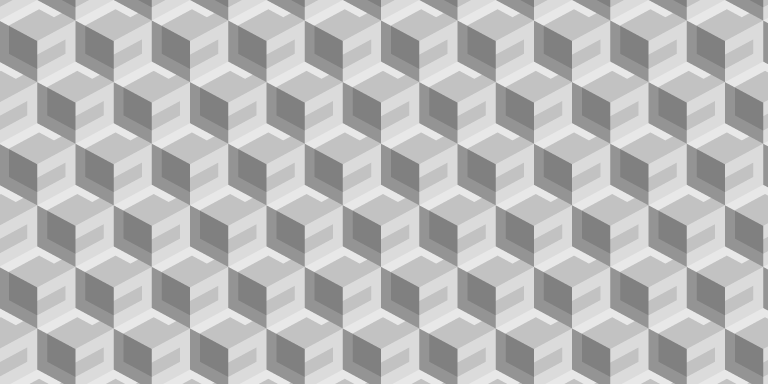
A Shadertoy shader for this pattern:

```glsl
// Grey cubes stacked in a hexagonal tiling, each face with an inset block.
// The nearest hexagon is found from two interleaved lattices, then each point
// gets skewed face coordinates; a 4x4 grid of samples smooths the edges.

const float ROOT3 = 1.7320508;

// Offset from the nearest hexagon centre, for hexagons of unit edge
vec2 hexOffset(vec2 p) {
    vec2 period = vec2(ROOT3, 3.0);
    vec2 even = mod(p + 0.5 * period, period) - 0.5 * period;
    vec2 odd = mod(p, period) - 0.5 * period;
    return dot(even, even) < dot(odd, odd) ? even : odd;
}

float cubeShade(vec2 c) {
    float side = 2.0 * c.x / ROOT3;
    float alongLeft = c.y - 0.5 * side;
    float alongRight = c.y + 0.5 * side;

    // Top: pale rear strip with a short tab along the right edge
    if (alongLeft > 0.0 && alongRight > 0.0) {
        bool strip = alongLeft > 0.75;
        bool tab = alongLeft > 0.36 && alongRight > 0.8;
        return strip || tab ? 0.91 : 0.76;
    }

    // Left: dark block in the upper inner corner
    if (side < 0.0) {
        bool block = side > -0.74 && alongRight > -0.68;
        return block ? 0.50 : 0.58;
    }

    // Right: band running out from the central edge
    bool band = side < 0.74 && abs(alongLeft + 0.505) < 0.175;
    return band ? 0.76 : 0.86;
}

void mainImage(out vec4 fragColor, in vec2 fragCoord) {
    const int SAMPLES = 4;
    float shade = 0.0;
    for (int j = 0; j < SAMPLES; j++) {
        for (int i = 0; i < SAMPLES; i++) {
            vec2 jitter = (vec2(i, j) + 0.5) / float(SAMPLES) - 0.5;
            vec2 p = (fragCoord + jitter) / iResolution.y;
            // Column pitch and row pitch, scaled to unit-edge hexagons
            vec2 cell = (p - vec2(0.1964, 0.7327)) / vec2(0.199, 0.1604);
            shade += cubeShade(hexOffset(cell * vec2(ROOT3, 1.5)));
        }
    }
    fragColor = vec4(vec3(shade / float(SAMPLES * SAMPLES)), 1.0);
}
```
